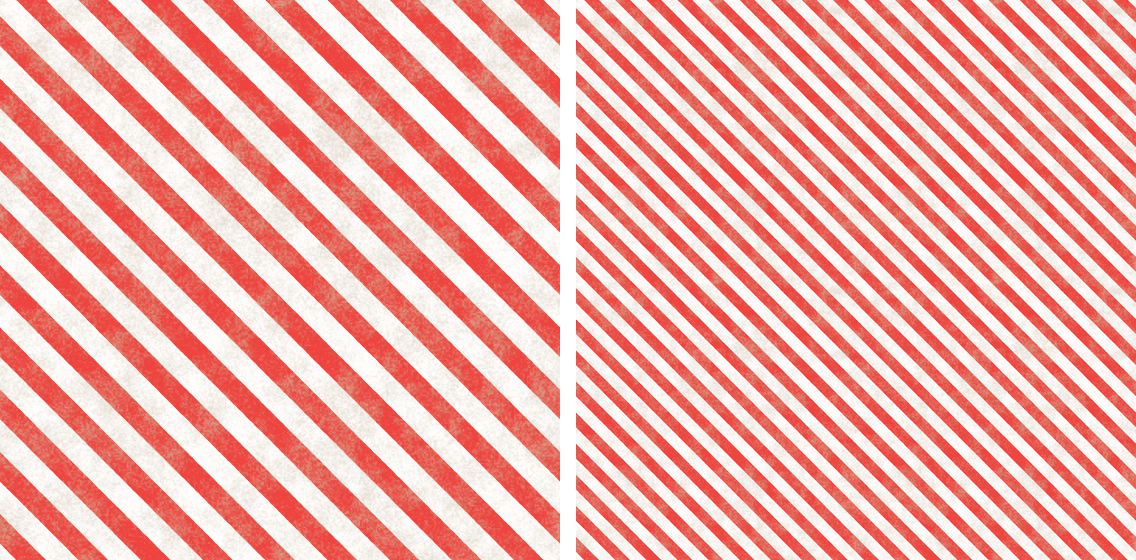
Left: one tile. Right: repeated 2 by 2.
This pattern is drawn by a three.js fragment shader. Its source:

```glsl
// Red diagonal stripes on off-white paper, falling from upper left to lower right.
// A periodic distance to the stripe edge gives the bands; wrapping value noise
// at several scales adds mottled clouds and fine speckled wear to both inks.

#define STRIPES 9.0            // repeats across and down
#define RED_SHARE 0.476        // part of each repeat that is red
#define EDGE_SOFTNESS 0.0011   // half width of the edge blend
#define EDGE_ROUGHNESS 0.0008  // wobble of the printed edge
#define GRAIN_CELLS 360.0      // finest speckle, cells per side
#define CLOUD_CELLS 26.0       // mottling, cells per side
#define PAPER vec3(0.997, 0.992, 0.984)
#define PAPER_WORN vec3(0.895, 0.865, 0.825)
#define RED vec3(0.932, 0.262, 0.242)
#define RED_WORN vec3(0.850, 0.620, 0.530)

varying vec2 vUv;

float hash(vec2 p) {
  vec3 q = fract(p.xyx * 0.1031);
  q += dot(q, q.yzx + 33.33);
  return fract((q.x + q.y) * q.z);
}

// Value noise that wraps after the given whole number of cells.
float wrapNoise(vec2 uv, float cells, float seed) {
  vec2 p = uv * cells;
  vec2 cell = floor(p);
  vec2 f = fract(p);
  f = f * f * (3.0 - 2.0 * f);
  vec2 a = mod(cell, cells) + seed;
  vec2 b = mod(cell + 1.0, cells) + seed;
  return mix(mix(hash(a), hash(vec2(b.x, a.y)), f.x),
             mix(hash(vec2(a.x, b.y)), hash(b), f.x), f.y);
}

// Sum of octaves, each doubling the cell count so that it still wraps.
float clouds(vec2 uv) {
  float sum = 0.0;
  float weight = 0.5;
  float cells = CLOUD_CELLS;
  for (int i = 0; i < 3; i++) {
    sum += weight * wrapNoise(uv, cells, 17.0 * float(i + 1));
    cells *= 2.0;
    weight *= 0.5;
  }
  return sum / 0.875;
}

// Amount of wear, from 0 for fresh to 1 for fully rubbed.
float wear(vec2 uv) {
  float grain = mix(wrapNoise(uv, GRAIN_CELLS, 5.0),
                    wrapNoise(uv, floor(GRAIN_CELLS * 0.55), 71.0), 0.35);
  float patches = wrapNoise(uv, 8.0, 131.0) - 0.5;
  return smoothstep(0.4, 1.25, 0.62 * grain + 0.7 * clouds(uv) + 0.12 * patches);
}

// Signed distance to the nearest stripe edge, negative inside the red.
float stripeDistance(vec2 uv) {
  float fromCentre = abs(fract((uv.x + uv.y) * STRIPES) - 0.5);
  return (fromCentre - 0.5 * RED_SHARE) / (STRIPES * sqrt(2.0));
}

void main() {
  float wobble = (wrapNoise(vUv, 180.0, 43.0) - 0.5) * EDGE_ROUGHNESS;
  float ink = 1.0 - smoothstep(-EDGE_SOFTNESS, EDGE_SOFTNESS, stripeDistance(vUv) + wobble);

  float rubbed = wear(vUv);
  vec3 paper = mix(PAPER, PAPER_WORN, rubbed);
  vec3 red = mix(RED, RED_WORN, rubbed);

  gl_FragColor = vec4(mix(paper, red, ink), 1.0);
}
```
